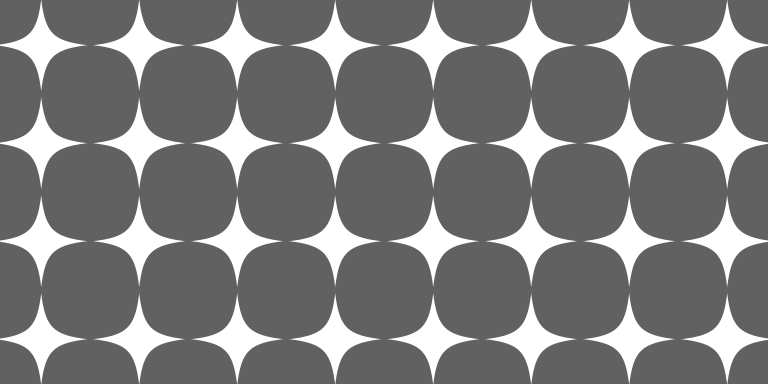
A WebGL 1 fragment shader for this pattern:

```glsl
precision highp float;
// Square grid of white four-pointed stars on grey; the gaps read as rounded squares.
// Each star is bounded by four mirrored hyperbolas with narrow, wedge-shaped tips.
// Cells repeat by fract, and a small sample grid smooths the edges.

uniform vec2 u_resolution;

const vec3 GREY = vec3(0.38);
const vec3 WHITE = vec3(1.0);

// Lengths in canvas heights
const float PERIOD = 98.0 / 384.0;
const vec2 FIRST_STAR = vec2(0.1073, 0.1167);

// Star proportions, in half cells
const float TIP_REACH = 0.94;
const float WAIST = 0.24;

const int SAMPLES = 4;

// Centred cell coordinates, from -1 to 1 on each axis
vec2 repeatCell(vec2 p, vec2 origin, float period) {
  return 2.0 * fract((p - origin) / period + 0.5) - 1.0;
}

// Approximate signed distance to a star, negative inside.
// The side (x + a)(y + a) = a(reach + a) meets the diagonal at the waist.
float starDistance(vec2 p, float reach, float waist) {
  float a = waist * waist / (reach - 2.0 * waist);
  vec2 q = abs(p) + a;
  return (q.x * q.y - a * (reach + a)) / length(q);
}

// Soft fill over an edge of the given width
float fill(float d, float width) {
  return clamp(0.5 - d / width, 0.0, 1.0);
}

// Star coverage averaged over the area of one pixel
float starCoverage(vec2 p, float pixel) {
  float count = float(SAMPLES);
  float edge = 2.0 * pixel / (PERIOD * count);
  float sum = 0.0;
  for (int j = 0; j < SAMPLES; j++) {
    for (int i = 0; i < SAMPLES; i++) {
      vec2 offset = (vec2(float(i), float(j)) + 0.5) / count - 0.5;
      vec2 cell = repeatCell(p + offset * pixel, FIRST_STAR, PERIOD);
      sum += fill(starDistance(cell, TIP_REACH, WAIST), edge);
    }
  }
  return sum / (count * count);
}

void main() {
  float pixel = 1.0 / u_resolution.y;
  vec2 p = gl_FragCoord.xy * pixel;
  gl_FragColor = vec4(mix(GREY, WHITE, starCoverage(p, pixel)), 1.0);
}
```
